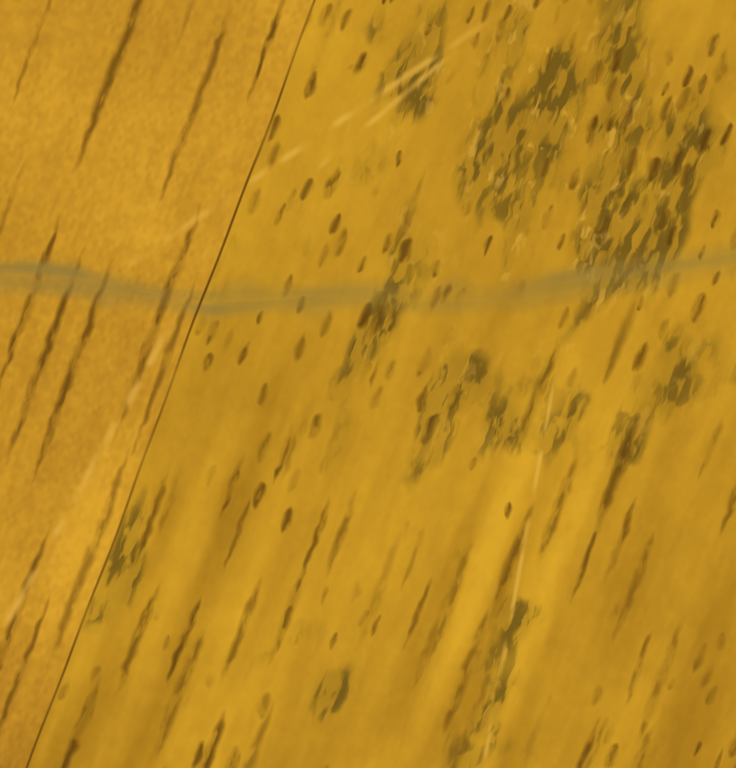
Write a WebGL 2 fragment shader that draws this texture.

```glsl
#version 300 es
precision highp float;
// Worn golden wood: two boards meeting at a slanted seam, with dark pores,
// soft stains, a grey smear and pale scratches. Pores are tapered lenses in
// jittered cells along the grain; layered noise and sines give the tone.

uniform vec2 u_resolution;
out vec4 fragColor;

const vec3 LIGHT_GOLD = vec3(0.835, 0.630, 0.155);
const vec3 DEEP_GOLD  = vec3(0.660, 0.475, 0.110);
const vec3 PORE       = vec3(0.370, 0.245, 0.060);
const vec3 STAIN      = vec3(0.400, 0.310, 0.095);
const vec3 SMEAR      = vec3(0.580, 0.480, 0.230);
const vec3 PALE       = vec3(0.890, 0.690, 0.280);
const vec2 GRAIN_DIR  = vec2(0.350, 0.937);
const float SEAM      = 0.034;   // seam position across the grain
const float SEAM_HALF = 0.0016;
const vec2 STAIN_CENTRE = vec2(0.74, 0.79);
const vec2 STAIN_SIZE   = vec2(0.27, 0.33);

vec2 hash2(vec2 p) {
  vec3 a = fract(p.xyx * vec3(0.1031, 0.1030, 0.0973));
  a += dot(a, a.yzx + 33.33);
  return fract((a.xx + a.yz) * a.zy);
}

float noise(vec2 p) {
  vec2 i = floor(p), f = fract(p);
  f = f * f * (3.0 - 2.0 * f);
  float low = mix(hash2(i).x, hash2(i + vec2(1, 0)).x, f.x);
  float high = mix(hash2(i + vec2(0, 1)).x, hash2(i + vec2(1, 1)).x, f.x);
  return mix(low, high, f.y);
}

float layered(vec2 p) {
  float sum = 0.0, weight = 0.57;
  for (int i = 0; i < 3; i++) {
    sum += weight * noise(p);
    p = p * 2.03 + 17.3;
    weight *= 0.5;
  }
  return sum;
}

// Tapered dark pores: g is (across, along), size is (half width, half length).
float pores(vec2 g, vec2 cell, vec2 size, float density, float seed) {
  vec2 home = floor(g / cell);
  float mark = 0.0;
  for (int y = -1; y <= 1; y++)
  for (int x = -1; x <= 1; x++) {
    vec2 id = home + vec2(x, y);
    vec2 jitter = hash2(id + seed), pick = hash2(id + seed + 71.7);
    vec2 d = (g - (id + jitter) * cell) / (size * mix(0.5, 1.0, pick.y));
    float taper = max(1.0 - d.y * d.y, 0.0);
    float lens = smoothstep(1.3, 0.0, abs(d.x) / (0.3 + taper)) * smoothstep(0.0, 0.7, taper);
    float present = smoothstep(-0.10, 0.10, density - pick.x);
    mark = max(mark, lens * present * mix(0.35, 1.0, jitter.x));
  }
  return mark;
}

// Soft scratch from a to b, fading at both ends.
float scratch(vec2 p, vec2 a, vec2 b, float halfWidth) {
  vec2 ab = b - a;
  float t = clamp(dot(p - a, ab) / dot(ab, ab), 0.0, 1.0);
  float fade = smoothstep(0.0, 0.15, t) * smoothstep(1.0, 0.85, t);
  return smoothstep(halfWidth, 0.0, length(p - a - ab * t)) * fade;
}

void main() {
  vec2 p = gl_FragCoord.xy / u_resolution.y;
  float pixel = 1.0 / u_resolution.y;
  vec2 g = vec2(dot(p, vec2(GRAIN_DIR.y, -GRAIN_DIR.x)), dot(p, GRAIN_DIR));
  g.x += 0.0012 * sin(g.y * 11.0 + 1.0) + 0.0006 * sin(g.y * 29.0 + p.x * 9.0);
  vec2 ragged = vec2(noise(p * 75.0), noise(p * 75.0 + 40.0)) - 0.5;
  vec2 rough = g + vec2(0.004, 0.010) * ragged;
  float leftBoard = smoothstep(0.003, -0.003, g.x - SEAM);
  float lower = smoothstep(0.62, 0.30, p.y);

  // Broad tone, long bands and fine mottling
  float tone = 0.60 + 0.75 * (layered(p * 4.5) - 0.5);
  tone += (0.30 + 0.85 * lower) * (layered(vec2(g.x * 24.0, g.y * 2.4)) - 0.5);
  tone += 0.30 * (layered(vec2(g.x * 70.0, g.y * 14.0)) - 0.5);
  tone += 0.20 * (layered(p * 55.0) - 0.5);
  tone += (0.08 + 0.24 * leftBoard) * (noise(g * vec2(190.0, 130.0)) - 0.5);
  tone -= 0.25 * exp(-dot(p - vec2(0.27, 0.42), p - vec2(0.27, 0.42)) * 40.0);
  vec3 color = mix(DEEP_GOLD, LIGHT_GOLD, clamp(tone, -0.15, 1.1));
  color += vec3(0.01, -0.005, 0.015) * leftBoard;

  // Stains: a soft wash with darker fibres, and small pale chips
  vec2 offset = (p - STAIN_CENTRE) / STAIN_SIZE;
  float region = exp(-dot(offset, offset));
  float patches = layered(vec2(rough.x * 16.0, rough.y * 7.5) + 5.0);
  patches += mix(-0.12, 0.06, region) + 0.10 * (layered(rough * vec2(60.0, 25.0)) - 0.5);
  float stain = smoothstep(0.50, 0.72, patches) * (1.0 - leftBoard);
  float fibre = layered(vec2(rough.x * 110.0, rough.y * 34.0));
  color = mix(color, STAIN, stain * mix(0.22, 0.82, smoothstep(0.40, 0.66, fibre)));
  float chips = smoothstep(0.62, 0.82, layered(rough * vec2(85.0, 40.0) + 9.0));
  color = mix(color, PALE, 0.55 * chips * region * smoothstep(0.40, 0.60, patches));

  // Long pores on the left board, short and medium ones on the right
  float cluster = layered(p * 6.0 + 31.0) - 0.5;
  float longPores = pores(rough, vec2(0.042, 0.36), vec2(0.0068, 0.19), 0.68, 3.0);
  float shortPores = pores(rough, vec2(0.024, 0.060), vec2(0.0068, 0.025),
                           mix(0.36, 0.12, lower) + 1.6 * cluster, 19.0);
  float mediumPores = pores(rough, vec2(0.042, 0.20), vec2(0.0075, 0.105), 0.75 * lower, 47.0);
  float pore = mix(max(shortPores, mediumPores), longPores, leftBoard);
  float broken = smoothstep(0.30, 0.62, layered(g * vec2(110.0, 38.0) + 3.0));
  color = mix(color, PORE, 0.88 * pore * mix(0.35, 1.0, broken));

  // Grey smear, bowed across both boards
  float bow = 0.608 + 0.2 * (p.x - 0.42) * (p.x - 0.42) + 0.005 * sin(p.x * 17.0);
  float streaks = layered(vec2(p.x * 7.0, (p.y - bow) * 85.0));
  float smear = smoothstep(0.032, 0.0, abs(p.y - bow) + 0.022 * (noise(p * 22.0) - 0.5));
  smear *= mix(0.80, 0.40, p.x) * (0.2 + 1.5 * streaks);
  color = mix(color, SMEAR, clamp(smear, 0.0, 0.8));

  // Pale scratches, then the seam
  float pale = scratch(p, vec2(-0.04, 0.10), vec2(0.24, 0.61), 0.009);
  pale = max(pale, scratch(p, vec2(0.13, 0.63), vec2(0.66, 0.99), 0.008));
  pale = max(pale, scratch(p, vec2(0.40, 0.77), vec2(0.60, 0.94), 0.007));
  pale = max(pale, scratch(p, vec2(0.62, -0.05), vec2(0.73, 0.55), 0.005));
  color = mix(color, PALE, 0.7 * pale * smoothstep(0.15, 0.85, noise(p * 45.0)));
  float seam = smoothstep(SEAM_HALF + pixel, 0.0, abs(g.x - SEAM));
  color = mix(color, PORE, seam * (0.35 + 0.6 * noise(vec2(g.y * 18.0, 2.0))));

  fragColor = vec4(color, 1.0);
}
```
